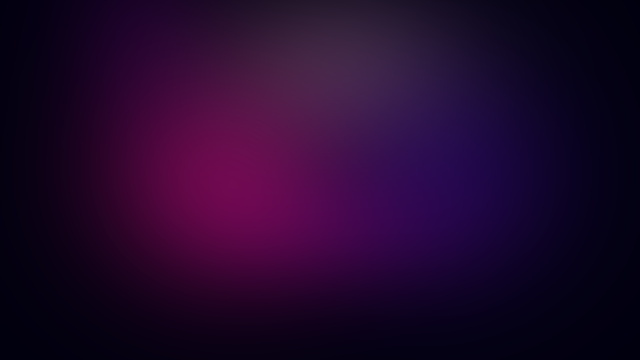
This background is drawn by a Shadertoy shader. Its source:

```glsl
// Soft magenta, violet and grey glows blended over a midnight-blue field.

const vec3 MIDNIGHT = vec3(0.003, 0.001, 0.058);

// Glow colours, added on top of the field
const vec3 MAGENTA = vec3(0.385, 0.026, 0.210);
const vec3 PLUM    = vec3(0.120, 0.004, 0.100);
const vec3 INDIGO  = vec3(0.100, 0.020, 0.215);
const vec3 GREY    = vec3(0.200, 0.150, 0.165);
const vec3 VIOLET  = vec3(0.080, 0.000, 0.085);

// Glow placement: centre (xy) and falloff radius (zw), in canvas fractions
const vec4 MAGENTA_SPOT = vec4(0.345, 0.50, 0.19, 0.30);
const vec4 PLUM_SPOT    = vec4(0.520, 0.34, 0.20, 0.18);
const vec4 INDIGO_SPOT  = vec4(0.700, 0.52, 0.19, 0.32);
const vec4 GREY_SPOT    = vec4(0.530, 0.83, 0.20, 0.24);
const vec4 VIOLET_SPOT  = vec4(0.220, 0.90, 0.13, 0.30);

// Elliptical Gaussian falloff, 1 at the centre
float glow(vec2 uv, vec4 spot) {
    vec2 d = (uv - spot.xy) / spot.zw;
    return exp(-dot(d, d));
}

void mainImage(out vec4 fragColor, in vec2 fragCoord) {
    vec2 uv = fragCoord / iResolution.xy;

    vec3 color = MIDNIGHT;
    color += MAGENTA * glow(uv, MAGENTA_SPOT);
    color += PLUM * glow(uv, PLUM_SPOT);
    color += INDIGO * glow(uv, INDIGO_SPOT);
    color += GREY * glow(uv, GREY_SPOT);
    color += VIOLET * glow(uv, VIOLET_SPOT);

    fragColor = vec4(color, 1.0);
}
```
